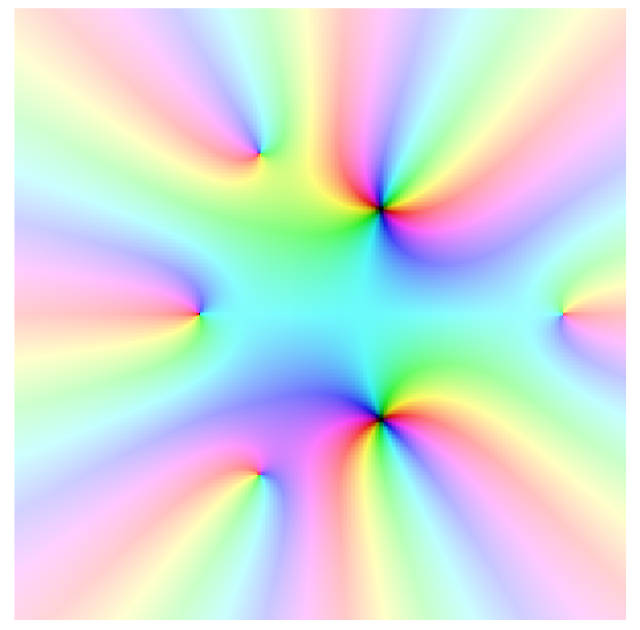
Write a WebGL 1 fragment shader that draws this background.

```glsl
precision highp float;

uniform vec2 u_resolution;

#define PLOT_CENTER vec2(0.0005, 0.0013)
#define PLOT_HALF 0.4855
#define PLANE_HALF 2.52
#define CELLS 150.0
#define CELL_SOFTNESS 0.35
#define FADE_RATE 0.5
#define DARK_RATE 20.0

vec2 cmul(vec2 a, vec2 b) {
  return vec2(a.x * b.x - a.y * b.y, a.x * b.y + a.y * b.x);
}

// (z + 1)(z - 2)(z^2 + z + 2)(z^2 - z + 1)^2
vec2 polynomial(vec2 z) {
  vec2 one = vec2(1.0, 0.0);
  vec2 square = cmul(z, z);
  vec2 doubled = square - z + one;
  vec2 single = cmul(z + one, z - 2.0 * one);
  return cmul(cmul(single, square + z + 2.0 * one), cmul(doubled, doubled));
}

vec3 hsv(float hue, float saturation, float value) {
  vec3 ramp = abs(fract(hue + vec3(0.0, 2.0, 1.0) / 3.0) * 6.0 - 3.0) - 1.0;
  return value * mix(vec3(1.0), clamp(ramp, 0.0, 1.0), saturation);
}

// Argument sets the hue; modulus fades to pastel, and to black at zeros
vec3 domainColor(vec2 w) {
  float modulus = length(w);
  float hue = modulus > 0.0 ? atan(w.y, w.x) / 6.2831853 : 0.0;
  float saturation = 1.0 / (1.0 + FADE_RATE * log(1.0 + modulus));
  float value = 1.0 - 1.0 / (1.0 + DARK_RATE * modulus);
  return hsv(hue, saturation, value);
}

// Coarse sampling grid with softened cell borders
vec2 softCells(vec2 plot) {
  vec2 grid = plot * 0.5 * CELLS;
  vec2 base = floor(grid);
  vec2 blend = smoothstep(0.5 - CELL_SOFTNESS, 0.5 + CELL_SOFTNESS, grid - base);
  return (base + blend) * 2.0 / CELLS;
}

void main() {
  vec2 p = (gl_FragCoord.xy - 0.5 * u_resolution) / u_resolution.y;
  vec2 plot = (p - PLOT_CENTER) / PLOT_HALF;
  vec3 color = domainColor(polynomial(softCells(plot) * PLANE_HALF));

  // White margin around the square plot
  float pixel = 1.0 / (u_resolution.y * PLOT_HALF);
  float border = max(abs(plot.x), abs(plot.y)) - 1.0;
  float margin = smoothstep(-0.5 * pixel, 0.5 * pixel, border);
  gl_FragColor = vec4(mix(color, vec3(1.0), margin), 1.0);
}
```
